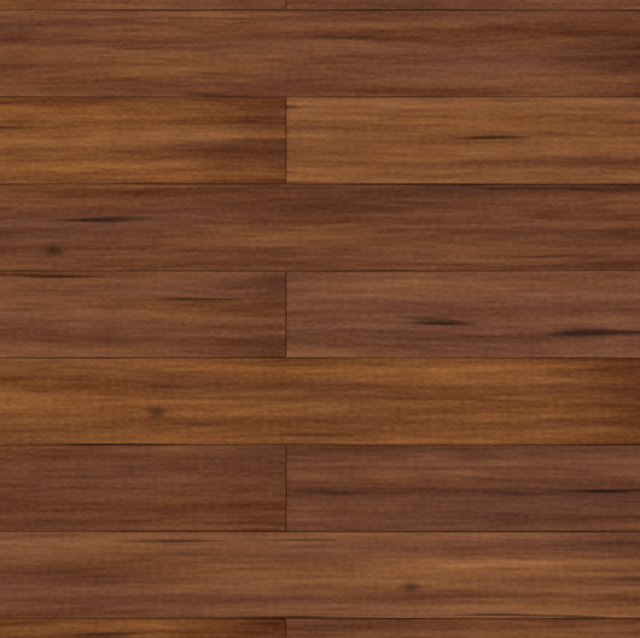
A WebGL 1 fragment shader for this texture:

```glsl
precision highp float;
// Dark hardwood floor: seven full rows of planks, butt joints on every other row.
// Each plank takes its own tone and its own offset into horizontally stretched
// gradient noise, which gives bands, streaks, fibres and small knots.
uniform vec2 u_resolution;

vec2 hash2(vec2 p) {
  return fract(sin(vec2(dot(p, vec2(127.1, 311.7)), dot(p, vec2(269.5, 183.3)))) * 43758.5);
}

float corner(vec2 cell, vec2 f, vec2 o) {
  return dot(hash2(cell + o) * 2.0 - 1.0, f - o);
}

float gradientNoise(vec2 p) {
  vec2 c = floor(p), f = p - c;
  vec2 u = f * f * f * (f * (f * 6.0 - 15.0) + 10.0);
  return mix(mix(corner(c, f, vec2(0.0, 0.0)), corner(c, f, vec2(1.0, 0.0)), u.x),
             mix(corner(c, f, vec2(0.0, 1.0)), corner(c, f, vec2(1.0, 1.0)), u.x), u.y);
}

void main() {
  vec2 uv = gl_FragCoord.xy / u_resolution;

  // Plank layout, counted from the top; odd rows have their joints off the canvas
  float y = (0.984 - uv.y) / 0.1362;
  float row = floor(y) + 1.0;
  float odd = mod(row, 2.0);
  float x = (uv.x - 0.447 - 0.6 * odd) / 1.2;
  float side = floor(x);
  vec2 local = vec2(fract(x), fract(y));
  vec2 seed = hash2(vec2(row, side) + 3.7);

  // Small knot that bends the grain around it
  vec2 fromKnot = (local - vec2(0.1 + 0.8 * seed.x, 0.2 + 0.6 * seed.y)) * vec2(1.2, 0.1362);
  float knot = exp(-dot(fromKnot * fromKnot, vec2(6000.0, 16000.0))) * step(0.45, seed.y);

  // Grain coordinates, slightly wavy
  vec2 p = uv + vec2(row * 5.3 + side * 9.1, row * 0.37 + side * 1.9);
  p.y += 0.008 * gradientNoise(p * vec2(3.0, 9.0)) - fromKnot.y * 0.6 * knot;

  float band = gradientNoise(p * vec2(1.3, 30.0));
  float streak = gradientNoise(p * vec2(3.5, 75.0) + 11.0);
  float fibre = gradientNoise(p * vec2(16.0, 170.0) + 23.0);
  float speckle = gradientNoise(p * vec2(110.0, 210.0) + 37.0);

  // Tone and warmth of the plank
  float warm = 0.55 + 0.35 * cos(2.094 * (row - 2.0)) - 0.25 * (1.0 + side) * (1.0 - odd);
  float light = 0.6 + 0.13 * cos(2.513 * (row - 2.0)) + 0.12 * (seed.x - 0.5);
  light -= 0.6 * warm * (1.0 - smoothstep(0.0, 0.22, (1.0 - local.x) * 1.2));
  light += 0.75 * band + 0.6 * streak + 0.4 * fibre + 0.32 * speckle;
  warm = clamp(warm + 0.8 * gradientNoise(p * vec2(1.8, 22.0) + 51.0), 0.0, 1.0);

  vec3 umber = mix(vec3(0.33, 0.19, 0.14), vec3(0.50, 0.32, 0.23), light);
  vec3 amber = mix(vec3(0.36, 0.19, 0.10), vec3(0.57, 0.36, 0.19), light);
  vec3 color = mix(umber, amber, warm);

  // Tapered dark veins, gathered in patches
  float patches = smoothstep(-0.1, 0.25, gradientNoise(p * vec2(2.2, 12.0) + 71.0));
  float vein = smoothstep(0.2, 0.5, gradientNoise(p * vec2(4.5, 85.0) + 83.0));
  color *= 1.0 - 0.5 * vein * patches;
  color *= 1.0 - 0.35 * knot;

  // Thin seams: uneven along the rows, firmer at the butt joints
  vec2 edge = min(local, 1.0 - local) * vec2(1.2, 0.1362);
  float wear = 0.24 + 0.35 * gradientNoise(vec2(uv.x * 4.0, row + step(0.5, local.y) + 0.3));
  float seam = (1.0 - smoothstep(0.0005, 0.003, edge.y)) * clamp(wear, 0.05, 0.45);
  float joint = (1.0 - smoothstep(0.0004, 0.0026, edge.x)) * 0.25;
  color *= 1.0 - max(seam, joint);

  gl_FragColor = vec4(color, 1.0);
}
```
